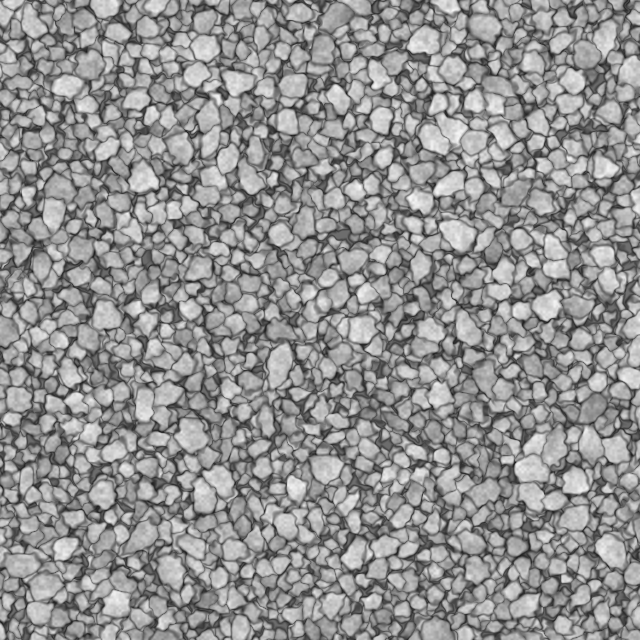
A WebGL 2 fragment shader for this texture:

```glsl
#version 300 es
precision highp float;
// Grey crushed gravel: three layers of packed, faceted stones, fine below and coarse on top.
// Each stone is a rounded random polygon; neighbours meet at their bisector,
// and every layer casts a soft contact shadow on the one beneath it.

uniform vec2 u_resolution;
out vec4 fragColor;

float hash(vec2 p) {
    return fract(sin(dot(p, vec2(127.1, 311.7))) * 43758.5453);
}

vec2 hash2(vec2 p) {
    return vec2(hash(p), hash(p + 57.3));
}

float valueNoise(vec2 p) {
    vec2 i = floor(p), f = fract(p);
    f = f * f * (3.0 - 2.0 * f);
    return mix(mix(hash(i), hash(i + vec2(1, 0)), f.x),
               mix(hash(i + vec2(0, 1)), hash(i + vec2(1, 1)), f.x), f.y);
}

mat2 rotation(float angle) {
    float c = cos(angle), s = sin(angle);
    return mat2(c, s, -s, c);
}

// Rounded polygon from six jittered half planes, joined by a smooth maximum
float stoneDistance(vec2 p, vec2 seed) {
    float stretch = 1.0 + 0.3 * hash(seed + 3.1);
    p = rotation(6.2832 * hash(seed + 5.7)) * p * vec2(1.0 / stretch, stretch);
    float radius = mix(0.42, 0.68, hash(seed + 8.3));
    float total = 0.0;
    for (int k = 0; k < 6; k++) {
        vec2 facet = hash2(seed + 11.9 + 2.3 * float(k));
        float angle = (float(k) + 0.8 * facet.x) * 1.0472;
        float reach = radius * mix(0.75, 1.12, facet.y);
        total += exp(20.0 * (dot(p, vec2(cos(angle), sin(angle))) - reach));
    }
    return log(total) / 20.0;
}

// Returns signed distance to the nearest stone's border, and its tone
vec2 stoneLayer(vec2 p, float keep, float layerSeed) {
    vec2 cell = floor(p);
    float nearest = 2.0, second = 2.0, tone = 0.7;
    for (int j = -1; j <= 1; j++) {
        for (int i = -1; i <= 1; i++) {
            vec2 id = cell + vec2(i, j);
            vec2 seed = id + layerSeed * 71.7;
            if (hash(seed + 19.4) > keep) continue;
            vec2 local = p - id - 0.5 - 0.76 * (hash2(seed) - 0.5);
            float d = stoneDistance(local, seed);
            if (d < nearest) {
                second = nearest;
                nearest = d;
                // Mostly light tones, plus a slight tilt across the face
                tone = 0.59 + 0.24 * sqrt(hash(seed + 31.3))
                     + 0.25 * dot(local, hash2(seed + 43.9) - 0.5);
            } else {
                second = min(second, d);
            }
        }
    }
    return vec2(max(nearest, 0.5 * (nearest - second)), tone);
}

void main() {
    vec2 uv = gl_FragCoord.xy / u_resolution.y;
    float soft = max(0.0017, 0.7 / u_resolution.y);

    // Small warp roughens the outlines
    vec2 warp = vec2(valueNoise(uv * 110.0), valueNoise(uv * 110.0 + 40.0)) - 0.5;
    vec2 p = uv + 0.007 * warp;

    // Surface mottling, fine and medium
    float grit = 0.12 * (valueNoise(uv * 240.0) - 0.5)
               + 0.14 * (valueNoise(uv * 120.0 + 9.0) - 0.5);

    float shade = 0.42;
    for (int n = 0; n < 3; n++) {
        float level = float(n);
        float density = 52.0 - 13.0 * level;
        vec2 q = rotation(0.4 + 0.7 * level) * p * density + 13.0 * level;
        vec2 stone = stoneLayer(q, 1.0 - 0.36 * level, level + 1.0);
        float border = stone.x / density;

        // Contact shadow, then the stone with darkened rim
        shade *= mix(0.56, 1.0, smoothstep(0.0, 0.0055, border));
        float rim = mix(0.72, 1.0, smoothstep(0.0, 0.004, -border));
        float face = (stone.y - 0.05 * (1.0 - 0.5 * level) + grit) * rim;
        shade = mix(shade, face, smoothstep(soft, -soft, border));
    }

    // Broad, faint drift in brightness
    shade *= 0.98 + 0.06 * valueNoise(uv * 9.0);
    fragColor = vec4(vec3(clamp(shade, 0.0, 1.0)), 1.0);
}
```
